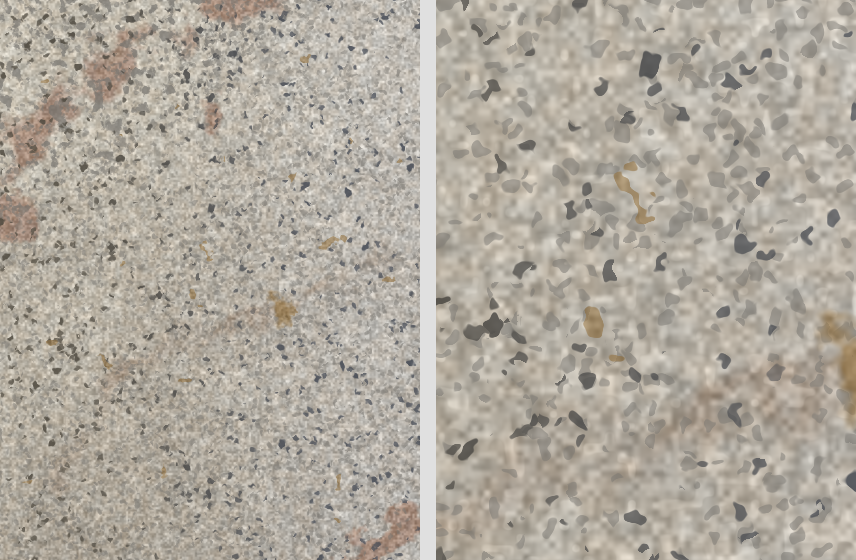
Left: the whole. Right: its middle third, enlarged.
This texture is drawn by a WebGL 2 fragment shader. Its source:

```glsl
#version 300 es
precision highp float;

uniform vec2 u_resolution;
out vec4 outColor;

vec2 hash2(vec2 p) {
  vec3 q = fract(p.xyx * vec3(0.1031, 0.1030, 0.0973));
  q += dot(q, q.yzx + 33.33);
  return fract((q.xx + q.yz) * q.zy);
}

float noise(vec2 p) {
  vec2 cell = floor(p);
  vec2 f = fract(p);
  f = f * f * (3.0 - 2.0 * f);
  float low = mix(hash2(cell).x, hash2(cell + vec2(1, 0)).x, f.x);
  float high = mix(hash2(cell + vec2(0, 1)).x, hash2(cell + vec2(1, 1)).x, f.x);
  return mix(low, high, f.y);
}

float fbm(vec2 p) {
  float sum = 0.0;
  float weight = 0.5;
  for (int i = 0; i < 4; i++) {
    sum += weight * noise(p);
    p = mat2(1.6, 1.2, -1.2, 1.6) * p + 17.3;
    weight *= 0.5;
  }
  return sum / 0.9375;
}

float segmentDistance(vec2 p, vec2 a, vec2 b) {
  vec2 ab = b - a;
  float t = clamp(dot(p - a, ab) / dot(ab, ab), 0.0, 1.0);
  return length(p - a - ab * t);
}

float stain(float dist, float radius, float softness) {
  return 1.0 - smoothstep(radius - softness, radius + softness, dist);
}

// Randomly turned elongated grains, one candidate per cell
float specks(vec2 p, float cells, float density, float radius) {
  vec2 q = p * cells;
  float edge = 0.8 * cells / u_resolution.y;
  float cover = 0.0;
  for (int j = -1; j <= 1; j++) {
    for (int i = -1; i <= 1; i++) {
      vec2 cell = floor(q) + vec2(i, j);
      vec2 center = cell + hash2(cell + cells);
      vec2 pick = hash2(cell + cells + 57.0);
      float angle = 6.2832 * pick.y;
      vec2 d = mat2(cos(angle), -sin(angle), sin(angle), cos(angle)) * (q - center);
      d.x *= 0.62;
      float size = radius * (0.45 + 0.55 * hash2(cell + 131.0).x);
      cover = max(cover, step(pick.x, density) * stain(length(d), size, edge));
    }
  }
  return cover;
}

void main() {
  vec2 p = gl_FragCoord.xy / u_resolution.y;
  vec2 wobble = vec2(fbm(p * 19.0), fbm(p * 19.0 + 41.0)) - 0.5;
  vec2 rough = vec2(noise(p * 190.0), noise(p * 190.0 + 71.0)) - 0.5;
  vec2 bent = p + 0.075 * wobble + 0.008 * rough;
  float cloud = fbm(p * 7.0 + 5.0);
  float coarse = smoothstep(-0.10, 0.12, p.y - 0.52 - 0.75 * p.x + 0.3 * (cloud - 0.5));

  // Pale ground, warmer and darker toward the lower left
  vec3 shade = vec3(0.655, 0.625, 0.575);
  vec3 cream = vec3(0.785, 0.760, 0.705);
  vec3 cool = vec3(0.735, 0.725, 0.715);
  vec3 color = mix(shade, cream, clamp(0.15 + 0.75 * p.y + 0.7 * (cloud - 0.5), 0.0, 1.0));
  color = mix(color, cool, 0.55 * smoothstep(0.2, 0.75, p.x));

  // Brown vein
  vec2 bend = vec2(0.22, 0.345);
  float vein = max(stain(segmentDistance(bent, vec2(0.11, 0.15), bend), 0.012, 0.022),
                   stain(segmentDistance(bent, bend, vec2(0.76, 0.56)), 0.008, 0.020));
  vein *= smoothstep(0.2, 0.6, fbm(p * 11.0 + 23.0));
  color = mix(color, vec3(0.61, 0.53, 0.46), 0.72 * vein);

  // Pink feldspar patches
  vec2 crest = vec2(0.19, 0.87);
  float band = min(segmentDistance(bent, vec2(-0.02, 0.69), crest),
                   segmentDistance(bent, crest, vec2(0.48, 1.02)));
  float pink = stain(band, 0.040, 0.018) * smoothstep(0.38, 0.56, fbm(p * 15.0 + 9.0));
  pink = max(pink, stain(length(bent - vec2(0.378, 0.798)), 0.022, 0.010));
  pink = max(pink, stain(length(bent - vec2(0.026, 0.603)), 0.038, 0.010));
  float corner = segmentDistance(bent, vec2(0.64, -0.01), vec2(0.73, 0.08));
  pink = max(pink, stain(corner, 0.035, 0.006));
  color = mix(color, vec3(0.62, 0.49, 0.42), 0.72 * pink);

  // Fine crystals
  float fine = noise(p * 260.0) - 0.5;
  float medium = noise(p * 125.0 + 31.0) - 0.5;
  color += 0.18 * fine + 0.11 * medium;
  color += vec3(0.025, 0.0, -0.025) * (noise(p * 85.0 + 13.0) - 0.5);
  color += 0.07 * smoothstep(0.62, 0.85, noise(p * 150.0 + 91.0)) * (1.0 - pink);

  // Grey mica clusters, larger in the coarse zone
  float cluster = smoothstep(0.35, 0.70, fbm(p * 24.0 + 63.0));
  vec2 ragged = p + 0.006 * rough;
  float flakes = specks(ragged, 105.0, 0.16 + 0.34 * cluster, 0.40);
  float clumps = smoothstep(0.57, 0.69, fbm(p * 62.0 + 7.0)) * coarse;
  color = mix(color, vec3(0.47, 0.46, 0.44), max(0.50 * flakes, 0.72 * clumps));

  // Dark grains
  float small = specks(ragged, 85.0, 0.05 + 0.13 * cluster, 0.34);
  float large = specks(ragged, 42.0, 0.05 + 0.10 * coarse, 0.24);
  vec3 dark = mix(vec3(0.31, 0.29, 0.25), vec3(0.27, 0.29, 0.33), smoothstep(0.1, 0.6, p.x));
  color = mix(color, dark, max(0.72 * small, 0.85 * large) * (1.0 - 0.5 * vein));

  // Rust spots
  float rust = 0.65 * specks(bent, 17.0, 0.10, 0.13);
  rust = max(rust, 0.75 * stain(length(bent - vec2(0.495, 0.45)), 0.021, 0.007));
  color = mix(color, vec3(0.58, 0.46, 0.28) + 0.12 * fine, rust);

  outColor = vec4(clamp(color, 0.0, 1.0), 1.0);
}
```
